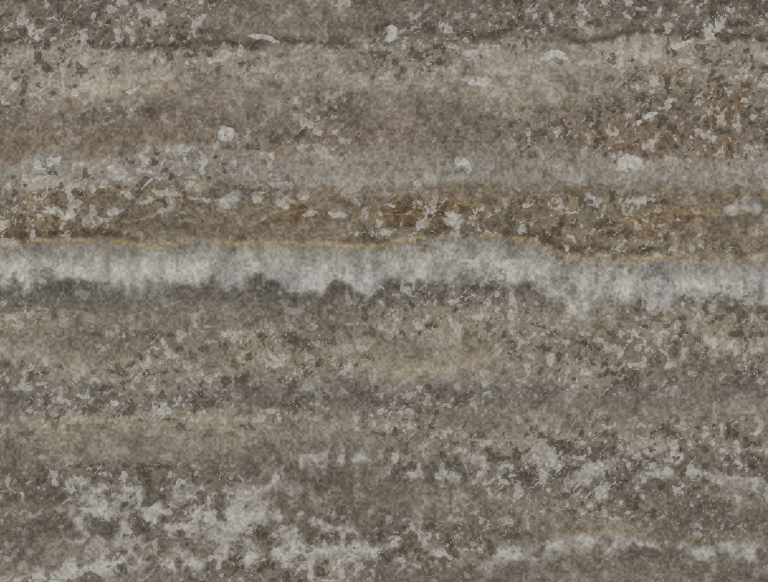
A Shadertoy shader for this texture:

```glsl
float hash(vec2 p) {
    vec3 q = fract(p.xyx * 0.1031);
    q += dot(q, q.yzx + 33.33);
    return fract((q.x + q.y) * q.z);
}

float noise(vec2 p) {
    vec2 i = floor(p), f = fract(p);
    f = f * f * (3.0 - 2.0 * f);
    return mix(mix(hash(i), hash(i + vec2(1, 0)), f.x),
               mix(hash(i + vec2(0, 1)), hash(i + vec2(1, 1)), f.x), f.y);
}

float fbm(vec2 p) {
    float sum = 0.0, amp = 0.5;
    for (int i = 0; i < 5; i++) {
        sum += amp * noise(p);
        p = mat2(1.6, 1.2, -1.2, 1.6) * p + 17.3;
        amp *= 0.5;
    }
    return sum;
}

// Randomly turned ellipses, one per cell; density is the chance of each.
float scatter(vec2 p, float density, float soft) {
    float cover = 0.0;
    for (int k = 0; k < 9; k++) {
        vec2 c = floor(p) + vec2(k % 3 - 1, k / 3 - 1);
        vec2 d = p - c - vec2(hash(c + 3.1), hash(c + 47.7));
        float angle = 3.14 * hash(c + 91.3);
        d = mat2(cos(angle), -sin(angle), sin(angle), cos(angle)) * d;
        d.y *= 1.0 + 1.4 * hash(c + 23.9);
        float radius = mix(0.2, 0.6, hash(c + 71.1));
        float shape = 1.0 - smoothstep(radius * (1.0 - soft), radius, length(d));
        cover = max(cover, shape * step(hash(c + 11.7), density));
    }
    return cover;
}

float band(float y, float low, float high, float soft) {
    return smoothstep(low - soft, low + soft, y) * (1.0 - smoothstep(high - soft, high + soft, y));
}

float ridge(float y, float center, float width) {
    float d = (y - center) / width;
    return exp(-d * d);
}

// Lays a new colour below an edge.
vec3 stratum(vec3 above, vec3 color, float y, float edge, float soft) {
    return mix(above, color, 1.0 - smoothstep(edge - soft, edge + soft, y));
}

vec3 sediment(float y) {
    vec3 sand = vec3(0.51, 0.475, 0.42), umber = vec3(0.43, 0.40, 0.36);
    vec3 c = stratum(umber, vec3(0.55, 0.52, 0.47), y, 0.915, 0.008);
    c = stratum(c, vec3(0.48, 0.44, 0.39), y, 0.83, 0.04);
    c = stratum(c, vec3(0.53, 0.505, 0.465), y, 0.735, 0.025);
    c = stratum(c, vec3(0.47, 0.43, 0.37), y, 0.665, 0.02);
    c = stratum(c, vec3(0.39, 0.37, 0.34), y, 0.53, 0.015);
    c = stratum(c, sand, y, 0.475, 0.025);
    c = stratum(c, vec3(0.46, 0.435, 0.40), y, 0.355, 0.03);
    c = stratum(c, sand, y, 0.295, 0.012);
    return stratum(c, umber * 1.04, y, 0.235, 0.03);
}

void mainImage(out vec4 fragColor, in vec2 fragCoord) {
    vec2 p = fragCoord / iResolution.y;
    float x = p.x, y = p.y;
    vec3 ochre = vec3(0.58, 0.51, 0.39), rust = vec3(0.38, 0.30, 0.22);
    vec3 calcite = vec3(0.68, 0.67, 0.65), shadow = vec3(0.29, 0.26, 0.22);

    // Wavy layers with streaks and mottling
    float sway = fbm(vec2(x * 3.5, y * 5.0)) - 0.5;
    float mottle = fbm(p * vec2(12.0, 22.0) + 31.0);
    float crumble = fbm(p * 42.0 + 5.0);
    float level = y + 0.08 * sway + 0.04 * (mottle - 0.5) - 0.012 * x;
    float streak = fbm(vec2(x * 4.0, level * 32.0) + 8.0);
    vec3 col = sediment(level) * (0.62 + 0.28 * streak + 0.3 * mottle + 0.22 * crumble);
    col = mix(col, shadow, 0.6 * ridge(level, 0.92, 0.007) * smoothstep(0.35, 0.6, mottle));

    // Rusty stains and ochre crusts
    float crust = band(level, 0.585, 0.67, 0.015);
    float stain = band(y, 0.77, 0.88, 0.03) * smoothstep(0.9, 1.3, x)
                + 0.5 * ridge(level, 0.75, 0.025) + crust;
    col = mix(col, rust, 0.8 * stain * smoothstep(0.42, 0.6, mottle * 0.6 + streak * 0.4));
    float curl = ridge(fbm(p * vec2(16.0, 34.0)), 0.5, 0.035);
    col = mix(col, ochre, 0.6 * crust * curl);

    // Pale pebbles: a crowded row and larger stray chips
    vec2 bent = p + vec2(0.05, 0.035) * vec2(mottle - 0.5, crumble - 0.5);
    float pebbles = band(level, 0.595, 0.66, 0.012) * scatter(bent * vec2(21.0, 38.0), 0.6, 0.5);
    float chips = band(y, 0.68, 0.97, 0.02) * scatter(bent * vec2(16.0, 30.0) + 40.0, 0.06, 0.25);
    col = mix(col, calcite * (0.75 + 0.45 * crumble), 0.75 * pebbles);
    col = mix(col, calcite * 1.03, 0.85 * chips);

    // Crystal seam with a thin ochre rim and a ragged foot
    float rim = 0.575 + 0.012 * ridge(x, 0.7, 0.25) - 0.014 * smoothstep(0.85, 1.0, x)
              + 0.045 * (fbm(vec2(x * 11.0, 2.0)) - 0.5);
    float foot = rim - 0.068 - 0.012 * smoothstep(0.8, 1.0, x) + 0.09 * (fbm(p * vec2(24.0, 18.0)) - 0.5);
    float needles = fbm(p * vec2(65.0, 28.0));
    float seam = band(y, foot, rim, 0.012);
    float depth = smoothstep(rim - 0.05, rim, y);
    vec3 crystal = mix(calcite, vec3(0.54, 0.52, 0.48), depth) * (0.72 + 0.52 * needles);
    col = mix(col, crystal, 0.88 * seam);
    col = mix(col, ochre * 1.05, ridge(y, rim, 0.004) * smoothstep(0.25, 0.55, crumble));
    col = mix(col, shadow, 0.6 * ridge(y, rim + 0.012, 0.007) * smoothstep(0.4, 0.6, mottle));

    // Broken white veins and clouds near the bottom
    float path = mix(0.14, 0.225, smoothstep(0.38, 0.58, x)) - 0.028 * smoothstep(0.58, 0.76, x)
               + 0.07 * (mottle - 0.5) + 0.04 * (crumble - 0.5);
    float vein = ridge(y, path, 0.009) * band(x, 0.4, 0.85, 0.05) * smoothstep(0.35, 0.55, needles);
    float cloud = ridge(y, 0.205, 0.04) * smoothstep(0.8, 1.05, x)
                + ridge(y, 0.11, 0.06) * band(x, 0.1, 0.68, 0.08);
    cloud *= smoothstep(0.45, 0.58, mottle * 0.5 + crumble * 0.5);
    float base = 0.02 + 0.03 * smoothstep(0.4, 0.65, x) + 0.09 * sway + 0.04 * (mottle - 0.5);
    float sill = ridge(y, base, 0.014) * smoothstep(0.36, 0.56, crumble);
    col = mix(col, shadow, 0.4 * ridge(y, 0.15, 0.06) * ridge(x, 0.55, 0.06));
    col = mix(col, ochre * 0.85, 0.5 * ridge(y, base + 0.022, 0.006) * smoothstep(0.6, 1.0, x));
    col = mix(col, calcite, clamp(0.75 * vein + 0.85 * cloud + 0.8 * sill, 0.0, 0.9));

    // Irregular pale flecks, dark pits and fine grain
    float gritty = 0.4 + 0.6 * smoothstep(0.35, 0.58, fbm(p * vec2(4.0, 13.0) + 60.0));
    gritty *= 1.0 - 0.55 * seam;
    float fleck = fbm(p * 75.0 + 20.0);
    col = mix(col, shadow, 0.6 * gritty * (1.0 - smoothstep(0.31, 0.4, fleck)));
    col = mix(col, calcite, 0.7 * gritty * smoothstep(0.58, 0.67, fleck));
    col = mix(col, calcite, 0.6 * gritty * scatter(p * 95.0 + 6.0 * crumble, 0.3, 0.6));
    col += 0.13 * (noise(p * 230.0) - 0.5);
    fragColor = vec4(clamp(col, 0.0, 1.0), 1.0);
}
```
